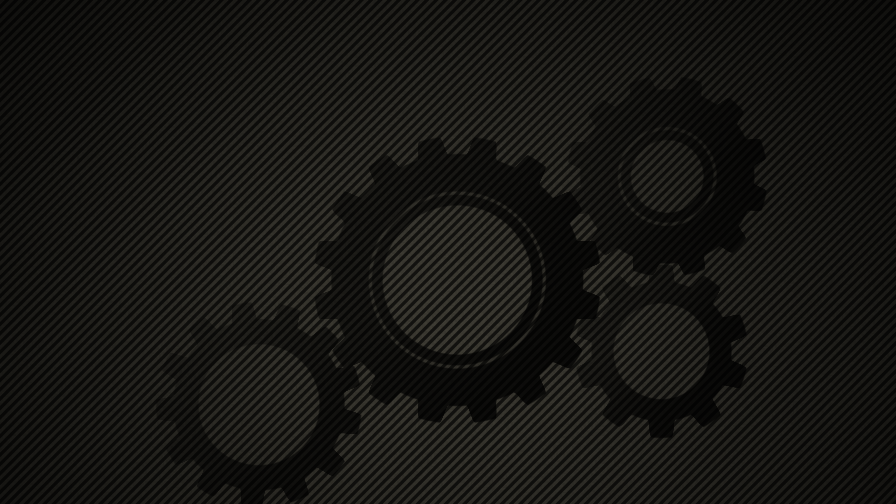
Write a WebGL 1 fragment shader that draws this background.

```glsl
precision highp float;
// Four toothed gears in shadow on a dark, diagonally striped cloth.
// A soft warm pool of light sets the brightness; each gear is a polar
// shape that darkens the cloth, more strongly towards its lower right.

uniform vec2 u_resolution;

#define STRIPES_PER_HEIGHT 54.0
#define STRIPE_SOFTNESS 0.55
#define STRIPE_DARK vec3(0.073, 0.071, 0.061)
#define STRIPE_LIGHT vec3(0.230, 0.222, 0.192)
#define LIGHT_CENTER vec2(0.0, -0.11)
#define LIGHT_SIZE vec2(0.92, 0.76)
#define LIGHT_FLOOR 0.14
#define RING_HALF_WIDTH 0.0032
#define TOOTH_SLOPE 0.42
#define GRAIN 0.10

const float TAU = 6.2831853;

float hash(vec2 cell) {
  vec3 h = fract(cell.xyx * vec3(0.1031, 0.1030, 0.0973));
  h += dot(h, h.yzx + 33.33);
  return fract((h.x + h.y) * h.z);
}

// Coverage of the region where the distance is negative.
float inside(float distance, float pixel) {
  return smoothstep(pixel, -pixel, distance);
}

// radii: hole, ring, root, tip. teeth: count, clockwise turn of one tooth.
// opacity: upper left side, lower right side. Returns the shadow strength.
float gear(vec2 q, vec4 radii, vec2 teeth, vec2 opacity, float pixel) {
  float radius = length(q);
  float angle = atan(q.x, q.y) - teeth.y * TAU / 360.0;
  float tooth = smoothstep(-TOOTH_SLOPE, TOOTH_SLOPE, cos(teeth.x * angle));
  float body = inside(radius - mix(radii.z, radii.w, tooth), pixel);
  float hole = inside(radius - radii.x, pixel);
  float ring = inside(abs(radius - radii.y) - RING_HALF_WIDTH, pixel);
  float side = dot(q, vec2(0.8, -0.6)) / radii.w;
  float strength = mix(opacity.x, opacity.y, smoothstep(-1.0, 0.8, side));
  return body * (1.0 - hole) * (1.0 - 0.75 * ring) * strength;
}

void main() {
  float pixel = 1.0 / u_resolution.y;
  vec2 p = (gl_FragCoord.xy - 0.5 * u_resolution) * pixel;

  // Diagonal weave with fine grain
  float wave = sin((p.x - p.y) * STRIPES_PER_HEIGHT * TAU);
  float stripe = smoothstep(-STRIPE_SOFTNESS, STRIPE_SOFTNESS, wave);
  vec3 color = mix(STRIPE_DARK, STRIPE_LIGHT, stripe);
  color *= 1.0 + GRAIN * (hash(floor((p + 2.0) * 288.0)) - 0.5);

  // Pool of light
  vec2 fromLight = (p - LIGHT_CENTER) / LIGHT_SIZE;
  color *= mix(LIGHT_FLOOR, 1.0, exp(-1.15 * dot(fromLight, fromLight)));

  // Gear shadows: large centre, upper right, lower right, lower left
  float large = gear(p - vec2(0.0185, -0.0556),
    vec4(0.148, 0.1725, 0.250, 0.285), vec2(16.0, 11.25), vec2(0.48, 0.78), pixel);
  float upper = gear(p - vec2(0.435, 0.150),
    vec4(0.072, 0.095, 0.173, 0.199), vec2(12.0, 14.0), vec2(0.32, 0.70), pixel);
  float lower = gear(p - vec2(0.4236, -0.197),
    vec4(0.095, 0.0, 0.139, 0.172), vec2(10.0, 0.0), vec2(0.36, 0.75), pixel);
  float left = gear(p - vec2(-0.375, -0.303),
    vec4(0.120, 0.0, 0.170, 0.204), vec2(13.0, 18.0), vec2(0.25, 0.65), pixel);
  color *= 1.0 - max(max(large, upper), max(lower, left));

  gl_FragColor = vec4(color, 1.0);
}
```
